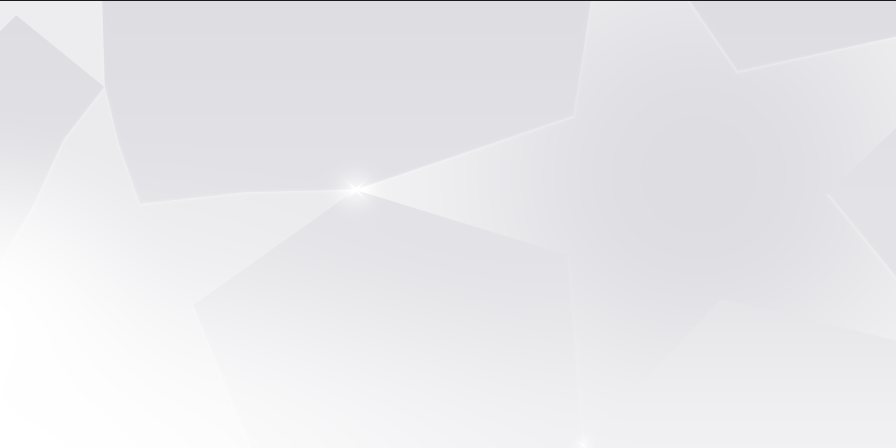
Write a Shadertoy shader that draws this background.

```glsl
// Pale grey backdrop of large overlapping stars that dissolve into white mist.
// Each star is a polygon distance field with a soft fill and a rim lit from above;
// radial falloffs add the mist, and a small sparkle marks where two tips meet.
// Coordinates: y runs from 0 to 1 and x from 0 to the aspect ratio.

const vec3 ASH = vec3(0.862, 0.860, 0.880);
const vec3 WHITE = vec3(1.0);
const vec3 BORDER = vec3(0.10, 0.10, 0.12);
const vec2 SPARKLE = vec2(0.794, 0.576);
const vec2 LOWER_TIP = vec2(1.302, 0.006);

// Signed distance to a ten-sided polygon, negative inside
float polygonDistance(vec2 p, vec2 corner[10]) {
    float nearest = 1e6;
    float side = 1.0;
    for (int i = 0; i < 10; i++) {
        vec2 a = corner[i];
        vec2 b = corner[(i + 9) % 10];
        vec2 edge = b - a;
        vec2 w = p - a;
        vec2 gap = w - edge * clamp(dot(w, edge) / dot(edge, edge), 0.0, 1.0);
        nearest = min(nearest, dot(gap, gap));
        bvec3 crossing = bvec3(p.y >= a.y, p.y < b.y, edge.x * w.y > edge.y * w.x);
        if (all(crossing) || all(not(crossing))) side = -side;
    }
    return side * sqrt(nearest);
}

// Signed distance to the line a-b, negative on its left
float lineDistance(vec2 p, vec2 a, vec2 b) {
    vec2 dir = normalize(b - a);
    return dot(p - a, vec2(dir.y, -dir.x));
}

// Soft elliptical spot: 1 at the centre, 0 at the given radii
float spot(vec2 p, vec2 centre, vec2 radii) {
    return smoothstep(1.0, 0.0, length((p - centre) / radii));
}

// Lays a filled shape over the lightness; edges that face up get a bright rim
float layShape(float light, float dist, float fill, float rim, float pixel) {
    float facing = smoothstep(-0.4, 0.6, dFdy(dist) / pixel);
    light = mix(light, fill, smoothstep(0.6, -0.6, dist / pixel));
    return light + rim * facing * exp(-abs(dist) / 0.0025) * (1.0 - light);
}

// Round glow with four thin diagonal rays
float sparkle(vec2 p, float size) {
    vec2 q = abs(vec2(p.x + p.y, p.x - p.y)) * 0.7071 / size;
    float rays = exp(-q.x * 30.0 - q.y * 4.0) + exp(-q.y * 30.0 - q.x * 4.0);
    float halo = exp(-dot(p, p) / (size * size) * 2.0);
    return 0.5 * halo + rays;
}

// Large star on the right
float mainStar(vec2 p) {
    return polygonDistance(p, vec2[10](
        SPARKLE, vec2(1.281, 0.740), vec2(1.359, 1.260), vec2(1.646, 0.839),
        vec2(2.279, 0.979), vec2(1.846, 0.568), vec2(2.143, 0.206),
        vec2(1.609, 0.333), LOWER_TIP, vec2(1.268, 0.430)));
}

// Misty star on the lower left, with bent sides
float mistStar(vec2 p) {
    return polygonDistance(p, vec2[10](
        vec2(0.234, 0.805), vec2(0.266, 0.674), vec2(0.312, 0.544),
        vec2(0.547, 0.570), SPARKLE, vec2(0.430, 0.318), vec2(0.600, -0.100),
        vec2(-0.300, -0.100), vec2(0.073, 0.536), vec2(0.143, 0.688)));
}

// Arm reaching down from the upper left corner, notched on its left
float cornerArm(vec2 p) {
    vec2 tip = vec2(0.234, 0.805);
    vec2 notch = vec2(0.036, 0.966);
    float lower = lineDistance(p, tip, notch);
    float left = lineDistance(p, notch, vec2(0.0, 0.930));
    float right = lineDistance(p, vec2(0.228, 1.0), tip);
    return max(min(-lower, -left), -right);
}

void mainImage(out vec4 fragColor, in vec2 fragCoord) {
    float pixel = 1.0 / iResolution.y;
    vec2 p = fragCoord * pixel;

    // Mist gathers in the lower left and along the bottom
    float clear = 1.0 - spot(p, vec2(0.0, -0.09), vec2(1.45, 0.82));
    clear *= 1.0 - spot(p, vec2(-0.05, 0.27), vec2(0.50));
    clear *= 1.0 - 0.5 * smoothstep(0.48, -0.04, p.y);
    float mist = 1.0 - clear;

    // Lightness runs from 0 (ash) to 1 (white)
    float base = mix(0.20, 0.06, smoothstep(0.50, 1.0, p.y));
    float light = mix(base, 1.0, mist);

    // Stars from back to front
    light = layShape(light, cornerArm(p), 0.5, 0.15, pixel);
    light = layShape(light, mistStar(p), mix(0.42, 1.0, mist), 0.35, pixel);
    float shade = mix(0.06, 0.6, smoothstep(0.08, 0.76, distance(p, vec2(1.56, 0.61))));
    light = layShape(light, mainStar(p), mix(shade, 1.0, 0.3 * mist), 0.35, pixel);

    // Sparkles on the tips
    light += sparkle(p - SPARKLE, 0.055) + 0.4 * sparkle(p - LOWER_TIP, 0.025);

    // Hairline dark border along the top
    vec3 colour = mix(ASH, WHITE, clamp(light, 0.0, 1.0));
    float border = smoothstep(-0.5, 0.5, (p.y - 0.9978) / pixel);
    fragColor = vec4(mix(colour, BORDER, border), 1.0);
}
```
